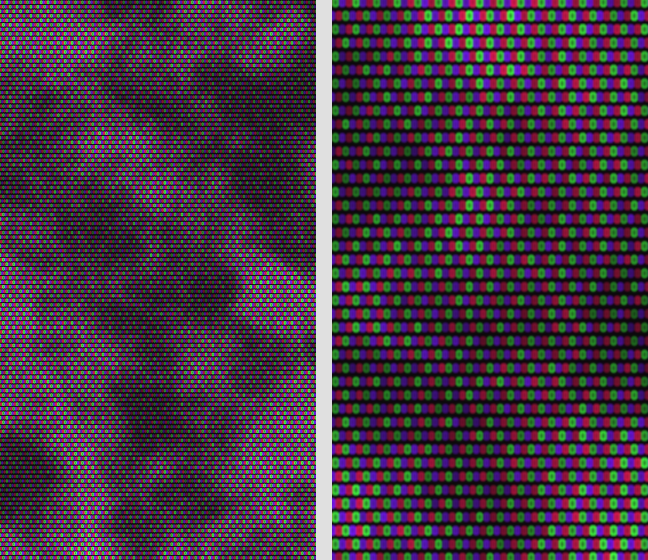
Left, the full canvas; right, a detail of the centre.
This pattern is drawn by a Shadertoy shader. Its source:

```glsl
const vec2 GRID = vec2(46.0, 124.0);       // triads across, rows down
const float CELL_ASPECT = 1.516;           // triad width over row height
const float ROW_SHIFT = 0.5;               // stagger of every other row
const vec2 LAMP_HALF = vec2(0.225, 0.36);  // lamp half size, in row heights
const float LAMP_ROUND = 0.2;
const float EDGE_SOFT = 0.16;
const float HOLE_RADIUS = 0.09;
const float HOLE_DEPTH = 0.45;
const float HALO_GAIN = 0.2;
const float CLOUD_SCALE = 5.0;
const float GRAIN = 0.3;
const vec3 BACKDROP = vec3(0.035, 0.025, 0.035);
const vec3 RED_LAMP = vec3(0.72, 0.05, 0.22);
const vec3 GREEN_LAMP = vec3(0.18, 0.90, 0.18);
const vec3 BLUE_LAMP = vec3(0.34, 0.05, 0.80);

float hash(vec2 p) {
    vec3 q = fract(p.xyx * 0.1031);
    q += dot(q, q.yzx + 33.33);
    return fract((q.x + q.y) * q.z);
}

float valueNoise(vec2 p) {
    vec2 i = floor(p), f = fract(p);
    f = f * f * (3.0 - 2.0 * f);
    float low = mix(hash(i), hash(i + vec2(1.0, 0.0)), f.x);
    float high = mix(hash(i + vec2(0.0, 1.0)), hash(i + 1.0), f.x);
    return mix(low, high, f.y);
}

float cloud(vec2 p) {
    float sum = 0.0, weight = 0.5;
    for (int octave = 0; octave < 4; octave++) {
        sum += weight * valueNoise(p);
        p = mat2(1.6, 1.2, -1.2, 1.6) * p + 17.3;
        weight *= 0.5;
    }
    return sum / 0.9375;
}

float roundedBox(vec2 p, vec2 halfSize, float radius) {
    vec2 q = abs(p) - halfSize + radius;
    return length(max(q, 0.0)) + min(max(q.x, q.y), 0.0) - radius;
}

// Large drifting patches, with a brighter band near the foot
float sceneLight(vec2 uv) {
    vec2 p = vec2(uv.x, uv.y * 16.0 / 9.0) * CLOUD_SCALE;
    float patches = smoothstep(0.25, 0.75, cloud(p + 3.7));
    float foot = smoothstep(0.12, 0.03, uv.y) * smoothstep(0.15, 0.3, uv.x)
               * smoothstep(0.85, 0.55, uv.x);
    return patches + 0.5 * foot * cloud(p * 2.0 + 41.0);
}

vec3 lampColor(int channel) {
    return channel == 0 ? RED_LAMP : channel == 1 ? GREEN_LAMP : BLUE_LAMP;
}

void mainImage(out vec4 fragColor, in vec2 fragCoord) {
    vec2 grid = fragCoord / iResolution.xy * GRID;
    float row = floor(grid.y);
    float shift = ROW_SHIFT * mod(row, 2.0);
    float soft = max(EDGE_SOFT, 0.7 * GRID.y / iResolution.y);
    vec3 color = BACKDROP;

    for (int channel = 0; channel < 3; channel++) {
        // Nearest lamp of this channel
        float offset = shift + (float(channel) + 0.5) / 3.0;
        float column = floor(grid.x - offset + 0.5);
        vec2 center = vec2(column + offset, row + 0.5);
        vec2 p = (grid - center) * vec2(CELL_ASPECT, 1.0);

        // Uneven drive level for each lamp
        float grain = hash(vec2(column, row) + 57.0 * float(channel + 1)) - 0.5;
        float light = sceneLight(center / GRID);
        float level = 0.62 + 0.5 * light + GRAIN * grain;
        vec2 halfSize = LAMP_HALF * (0.88 + 0.2 * light);

        // Soft capsule with a dim core
        float d = roundedBox(p, halfSize, LAMP_ROUND);
        float body = 1.0 - smoothstep(-soft, soft, d);
        float core = 1.0 - smoothstep(0.0, HOLE_RADIUS + soft,
                                      length(p * vec2(1.0, 0.6)));
        float depth = channel == 1 ? HOLE_DEPTH : 0.4 * HOLE_DEPTH;
        float halo = HALO_GAIN * exp(-9.0 * max(d, 0.0)) * (1.0 - body);
        color += lampColor(channel) * level * (body * (1.0 - depth * core) + halo);
    }
    fragColor = vec4(clamp(color, 0.0, 1.0), 1.0);
}
```
